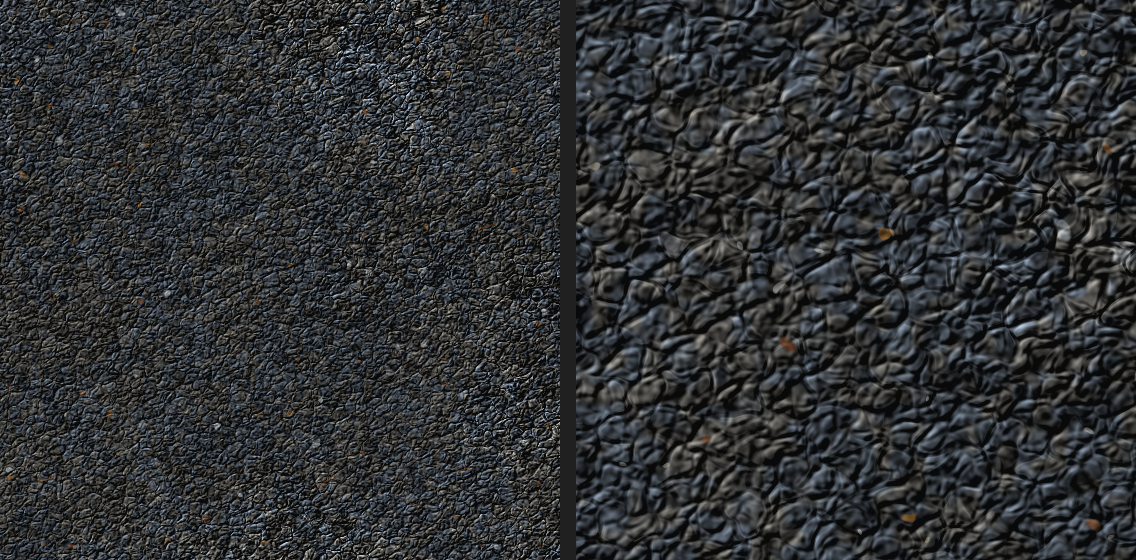
Left: the whole. Right: its middle third, enlarged.
Give the GLSL for this texture, as a three.js fragment shader.

```glsl
// Damp dark asphalt: two sizes of warped Voronoi pebbles form a relief that is
// lit from the upper left, with glossy broken rims, fine grit and tinted greys.
// Sparse ochre, rust and pale chips and a few thin twigs lie scattered on top.

varying vec2 vUv;

const vec3 COOL_GREY = vec3(0.90, 1.00, 1.12);
const vec3 WARM_GREY = vec3(1.02, 1.00, 0.95);
const vec3 OCHRE = vec3(0.66, 0.44, 0.17);
const vec3 RUST = vec3(0.45, 0.25, 0.15);
const vec3 TAN = vec3(0.60, 0.53, 0.42);
const vec3 PALE = vec3(0.66, 0.68, 0.69);
const vec2 TO_LIGHT = vec2(-0.6, 0.8);
const float LIGHT_STEP = 0.0022;

vec2 hash22(vec2 p) {
  vec3 q = fract(p.xyx * vec3(0.1031, 0.1030, 0.0973));
  q += dot(q, q.yzx + 33.33);
  return fract((q.xx + q.yz) * q.zy);
}

float noise(vec2 p) {
  vec2 cell = floor(p);
  vec2 f = fract(p);
  f = f * f * (3.0 - 2.0 * f);
  float low = mix(hash22(cell).x, hash22(cell + vec2(1.0, 0.0)).x, f.x);
  float high = mix(hash22(cell + vec2(0.0, 1.0)).x, hash22(cell + 1.0).x, f.x);
  return mix(low, high, f.y);
}

vec2 rotate(vec2 p, float angle) {
  float c = cos(angle);
  float s = sin(angle);
  return vec2(c * p.x + s * p.y, c * p.y - s * p.x);
}

// Voronoi pebbles: x = distance from the border, y = random value of the pebble
vec2 pebbles(vec2 p) {
  vec2 cell = floor(p);
  float nearest = 8.0;
  float second = 8.0;
  float id = 0.0;
  for (int y = -1; y <= 1; y++) {
    for (int x = -1; x <= 1; x++) {
      vec2 site = cell + vec2(float(x), float(y));
      vec2 rnd = hash22(site);
      float d = length(site + rnd - p);
      second = min(second, max(nearest, d));
      if (d < nearest) {
        nearest = d;
        id = fract(rnd.x * 7.0 + rnd.y * 13.0);
      }
    }
  }
  return vec2(second - nearest, id);
}

// Surface relief: x = height, y = border distance, z = random value of the stone
vec3 relief(vec2 p) {
  vec2 q = rotate(p + 2.0, 0.5) * vec2(0.87, 1.12);
  vec2 warp = vec2(noise(q * 85.0), noise(q * 85.0 + 31.7)) - 0.5;
  vec2 bent = q + 0.009 * warp;
  vec2 stone = pebbles(bent * 54.0);
  vec2 gravel = pebbles(bent * 112.0 + 9.0);
  float height = smoothstep(0.0, 0.45, stone.x)
               + 0.6 * smoothstep(0.0, 0.5, gravel.x)
               + 0.7 * noise(q * 240.0);
  return vec3(height, stone);
}

// One elongated chip in some cells: x = coverage, y = random value of the chip
vec2 chips(vec2 p, float chance, float size, float stretch, vec2 angles) {
  vec2 cell = floor(p);
  vec2 shape = hash22(cell + 17.0);
  vec2 pick = hash22(cell + 41.0);
  vec2 d = fract(p) - mix(vec2(0.25), vec2(0.75), hash22(cell + 5.0));
  d = rotate(d, mix(angles.x, angles.y, shape.x)) * vec2(1.0, stretch);
  float radius = size * mix(0.6, 1.0, shape.y);
  float cover = 1.0 - smoothstep(0.65 * radius, radius, length(d));
  return vec2(cover * step(pick.x, chance), pick.y);
}

void main() {
  vec2 p = vUv;
  vec3 ground = relief(p);
  float slope = ground.x - relief(p + TO_LIGHT * LIGHT_STEP).x;

  // Broken glossy lines that follow the stone outlines
  float fromRim = (ground.y - 0.2) / 0.06;
  float rim = exp(-fromRim * fromRim) * smoothstep(0.45, 0.7, noise(p * 75.0 + 4.0));

  // Tone around zero, stronger in the coarse patches
  float grit = noise(rotate(p, 0.9) * 310.0) - 0.5;
  float patches = 0.65 * noise(p * 3.2 + 7.0) + 0.35 * noise(p * 8.0 + 3.0);
  float rough = smoothstep(0.25, 0.75, patches);
  float tone = 2.0 * slope + 1.9 * grit + 0.6 * (ground.x - 1.3)
             + 0.9 * (ground.z - 0.5) + mix(1.0, 2.2, rough) * (rim - 0.09);
  tone *= mix(0.75, 1.15, rough);
  float light = 0.2 + 0.155 * tone + 0.04 * (noise(p * 5.0 + 20.0) - 0.5);
  light = clamp(light, 0.035, 0.85);

  // Blue and brownish greys mingle
  float warmth = 0.6 * noise(p * 95.0 + 60.0) + 0.4 * noise(p * 14.0 + 11.0);
  vec3 color = light * mix(COOL_GREY, WARM_GREY, smoothstep(0.35, 0.65, warmth));

  // Scattered chips and twigs, shaded by the same relief
  float shade = clamp(0.8 + 0.2 * tone, 0.3, 1.25);
  vec2 bent = p + 0.006 * (vec2(noise(p * 130.0), noise(p * 130.0 + 50.0)) - 0.5);
  vec2 anyTurn = vec2(0.0, 3.14);
  vec2 pale = chips(bent * 22.0 + 3.0, 0.09, 0.2, 1.3, anyTurn);
  vec2 brown = chips(bent * 18.0 + 70.0, 0.2, 0.13, 1.6, anyTurn);
  vec2 speck = chips(bent * 45.0 + 130.0, 0.06, 0.16, 1.4, anyTurn);
  vec2 twig = chips(p * 4.0 + 200.0, 0.25, 0.12, 14.0, vec2(0.2, 0.7));
  color = mix(color, PALE * shade, pale.x * mix(0.35, 0.85, pale.y));
  color = mix(color, mix(RUST, OCHRE, brown.y) * shade, brown.x * 0.75);
  color = mix(color, mix(TAN, PALE, speck.y) * shade, speck.x * 0.8);
  color = mix(color, mix(RUST, OCHRE, 0.4) * shade, twig.x * 0.8);

  gl_FragColor = vec4(color, 1.0);
}
```
